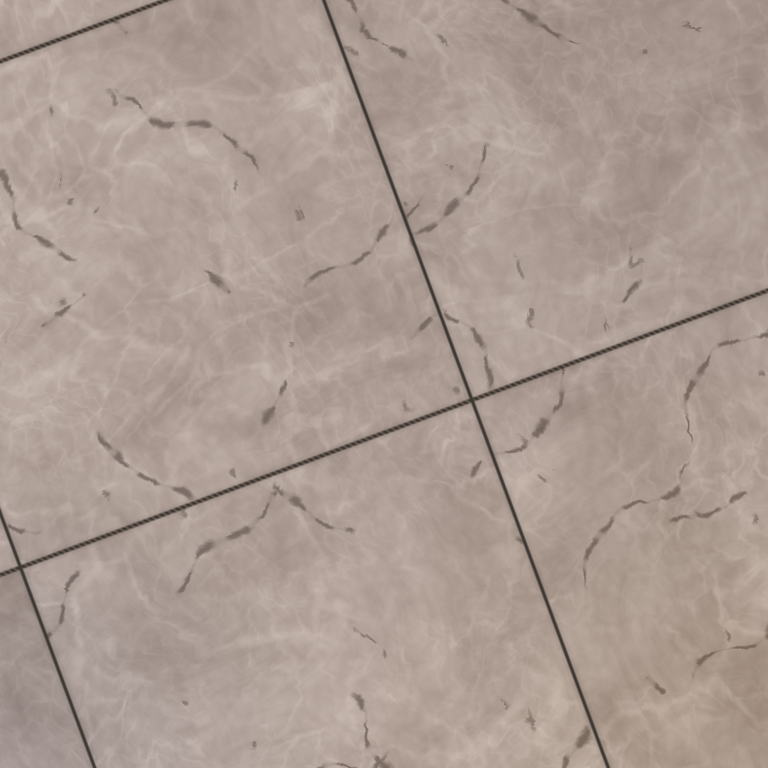
A three.js fragment shader for this texture:

```glsl
// Rotated square stone tiles with pale veins, broken dark cracks and thin dark joints.
varying vec2 vUv;

vec2 hash2(vec2 p) {
  return fract(sin(vec2(dot(p, vec2(127.1, 311.7)), dot(p, vec2(269.5, 183.3)))) * 43758.5);
}

mat2 rotation(float a) {
  return mat2(cos(a), -sin(a), sin(a), cos(a));
}

// Layered, folded sines, roughly -1 to 1
float mottle(vec2 p) {
  float sum = 0.0, amp = 0.5;
  for (int i = 0; i < 6; i++) {
    p = rotation(0.9) * p * 1.75 + 1.7;
    p += 0.8 * sin(p.yx * 0.9 + 2.3);
    sum += amp * sin(p.x) * sin(p.y + 1.3 * sin(p.x * 0.6));
    amp *= 0.72;
  }
  return sum;
}

// Cellular noise: x is the nearest distance, y the gap to the second nearest
vec2 cellular(vec2 p) {
  vec2 id = floor(p), f = fract(p);
  float near = 8.0, next = 8.0;
  for (int j = -1; j <= 1; j++)
    for (int i = -1; i <= 1; i++) {
      vec2 o = vec2(float(i), float(j));
      float d = length(o + hash2(id + o) - f);
      next = min(next, max(near, d));
      near = min(near, d);
    }
  return vec2(near, next - near);
}

// One tapering, wandering crack per jittered cell
float cracks(vec2 p) {
  vec2 id = floor(p);
  float ink = 0.0;
  for (int j = -1; j <= 1; j++)
    for (int i = -1; i <= 1; i++) {
      vec2 cell = id + vec2(float(i), float(j));
      vec2 place = hash2(cell), kind = hash2(cell + 41.3);
      float reach = mix(0.08, 0.7, kind.x * kind.x);
      float angle = kind.y < 0.6 ? 0.05 + kind.y * 1.1 : -1.6 + kind.y * 0.7;
      vec2 q = rotation(angle) * (p - cell - 0.2 - 0.6 * place);
      float phase = 6.28 * place.x;
      q.y += reach * (0.2 * sin(q.x * 5.0 + phase) + 0.05 * sin(q.x * 13.0 + phase * 3.0));
      float taper = max(0.0, 1.0 - pow(abs(q.x) / reach, 2.0));
      float swell = 0.5 + 0.5 * sin(q.x * 17.0 + phase * 5.0) * sin(q.x * 7.0 + phase);
      float halfWidth = 0.034 * sqrt(taper) * (0.2 + swell * swell);
      float line = 1.0 - smoothstep(halfWidth * 0.2, halfWidth + 0.014, abs(q.y));
      float broken = 0.2 + 0.8 * smoothstep(-0.4, 0.6, sin(q.x * 29.0 + phase * 2.0) + swell);
      ink = max(ink, line * broken * smoothstep(0.0, 0.3, taper) * step(place.y, 0.85));
    }
  return ink;
}

void main() {
  // Tile grid, hung from the joint crossing
  float tileSize = 0.627;
  vec2 grid = rotation(0.355) * (vUv - vec2(0.6146, 0.479)) / tileSize;
  vec2 tile = floor(grid);
  vec2 stone = grid + tile * 7.37;

  // Mottled body with a cloudy grain
  vec2 warp = 0.045 * vec2(mottle(stone * 2.0), mottle(stone * 2.0 + 19.0));
  vec2 ragged = 0.007 * vec2(mottle(stone * 14.0), mottle(stone * 14.0 + 9.0));
  float cloud = mottle(stone * 1.6 + warp);
  float fine = mottle(stone * 7.0 + 5.0);
  float grain = cellular((stone + ragged * 2.0) * vec2(34.0, 26.0)).x - 0.45;
  vec3 color = mix(vec3(0.595, 0.530, 0.495), vec3(0.765, 0.706, 0.673),
                   clamp(0.52 + 0.24 * cloud + 0.24 * fine - 0.22 * grain, 0.0, 1.0));
  color += 0.016 * (hash2(tile + 3.0).x - 0.5);

  // Pale veins in four sizes, fading in and out
  float veins = 0.0;
  for (int i = 0; i < 4; i++) {
    float scale = 4.0 * pow(1.9, float(i));
    vec2 p = rotation(0.5 + float(i)) * (stone + warp * 1.3 + ragged) * scale * vec2(1.0, 0.65);
    float gap = cellular(p + 11.0 * float(i)).y;
    float fade = smoothstep(-0.4, 0.6, mottle(stone * 3.5 + 31.0 * float(i)));
    veins += fade * (1.0 - smoothstep(0.0, 0.09 + 0.06 * float(i), gap)) * (1.0 - 0.15 * float(i));
  }
  color += vec3(0.046, 0.047, 0.047) * (min(veins, 1.4) - 0.15);

  // Dark cracks and small flecks
  vec3 crackColor = vec3(0.43, 0.38, 0.35);
  color = mix(color, crackColor, 0.8 * cracks((stone + ragged) * 3.3 + warp));
  vec2 fleckAt = (stone + warp + ragged * 2.0) * vec2(13.0, 9.0);
  float fleck = 1.0 - smoothstep(0.02, 0.13, cellular(fleckAt).x);
  color = mix(color, crackColor, 0.6 * fleck * step(0.86, hash2(floor(fleckAt) + 8.0).x));

  // Uneven light: cool lower left, warm lower right, dim upper right
  color -= vec3(0.04, 0.03, 0.012) * (1.0 - smoothstep(0.0, 0.5, length(vUv)));
  color += vec3(-0.012, -0.022, -0.042) * (1.0 - smoothstep(0.0, 0.7, distance(vUv, vec2(1.0, 0.0))));
  color -= 0.035 * (1.0 - smoothstep(0.0, 0.55, distance(vUv, vec2(0.95, 0.85))));

  // Joints: smooth one way, faintly twisted like cord the other
  vec2 across = (fract(grid + 0.5) - 0.5) * tileSize;
  vec2 joint = 1.0 - smoothstep(vec2(0.0005, 0.0007), vec2(0.0038, 0.0046), abs(across));
  float twist = 0.5 + 0.5 * sin(grid.x * tileSize * 850.0 + across.y * 650.0);
  color *= 1.0 - 0.06 * (1.0 - smoothstep(0.003, 0.010, min(abs(across.x), abs(across.y))));
  color = mix(color, mix(vec3(0.22, 0.19, 0.17), vec3(0.37, 0.33, 0.30), twist), joint.y);
  color = mix(color, vec3(0.24, 0.22, 0.20), joint.x);
  gl_FragColor = vec4(color, 1.0);
}
```
